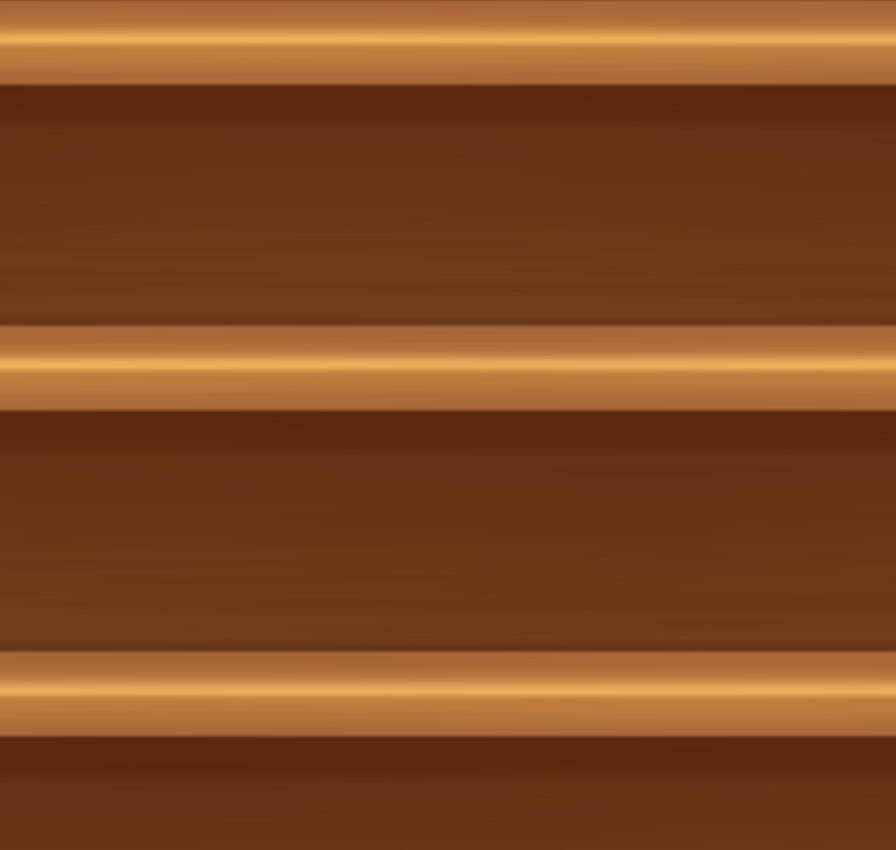
A Shadertoy shader for this texture:

```glsl
const float ROWS = 2.609;          // repeats down the canvas
const float RAIL_HALF = 0.130;     // half rail height, in repeats
const float HIGHLIGHT = 0.123;     // highlight below the rail top
const float EDGE_SOFT = 0.009;
const float SHADOW_END = 0.165;    // share of the panel in shadow
const float PANEL_GRAIN = 0.014;
const float RAIL_GRAIN = 0.010;

const vec3 RAIL_TOP = vec3(0.660, 0.405, 0.220);
const vec3 RAIL_UPPER = vec3(0.740, 0.475, 0.250);
const vec3 RAIL_LOWER = vec3(0.745, 0.485, 0.240);
const vec3 RAIL_BOTTOM = vec3(0.660, 0.410, 0.230);
const vec3 RAIL_SHINE = vec3(0.925, 0.680, 0.360);
const vec3 SHADOW = vec3(0.362, 0.160, 0.063);
const vec3 PANEL_TOP = vec3(0.400, 0.198, 0.083);
const vec3 PANEL_BOTTOM = vec3(0.432, 0.237, 0.102);

// Long horizontal streaks from layered sines, phased per row
float grain(vec2 p, float row) {
    float sum = 0.0;
    float weight = 0.5;
    float freq = 31.0;
    for (int i = 0; i < 4; i++) {
        float phase = row * 2.4 + float(i) * 1.7;
        float bend = 0.9 * sin(p.x * 3.1 + phase) + 0.4 * sin(p.x * 8.3 - phase);
        float patches = 0.65 + 0.35 * sin(p.x * 5.7 + p.y * 13.0 + phase * 2.0);
        sum += weight * patches * sin(p.y * freq + bend + phase);
        weight *= 0.75;
        freq *= 1.73;
    }
    return sum;
}

// Rounded rail, t measured down from its top edge
vec3 railColor(float t) {
    float upper = smoothstep(0.02, HIGHLIGHT, t);
    float lower = smoothstep(HIGHLIGHT + 0.03, 2.0 * RAIL_HALF, t);
    vec3 body = t < HIGHLIGHT ? mix(RAIL_TOP, RAIL_UPPER, upper)
                              : mix(RAIL_LOWER, RAIL_BOTTOM, lower);
    body = mix(body, mix(RAIL_UPPER, RAIL_LOWER, 0.5),
               1.0 - smoothstep(0.0, 0.02, abs(t - HIGHLIGHT)));
    float spread = t < HIGHLIGHT ? 0.030 : 0.016;
    float offset = (t - HIGHLIGHT) / spread;
    return mix(body, RAIL_SHINE, exp(-offset * offset));
}

// Recessed panel, t from 0 under one rail to 1 above the next
vec3 panelColor(float t) {
    vec3 wood = mix(PANEL_TOP, PANEL_BOTTOM, smoothstep(0.2, 0.95, t));
    wood = mix(SHADOW, wood, smoothstep(SHADOW_END - 0.04, SHADOW_END + 0.04, t));
    float crease = smoothstep(0.95, 1.0, t);
    float lip = 1.0 - smoothstep(0.0, 0.035, t);
    return wood * (1.0 - 0.12 * crease - 0.04 * lip);
}

void mainImage(out vec4 fragColor, in vec2 fragCoord) {
    vec2 uv = fragCoord / iResolution.xy;
    float down = (1.0 - uv.y) * ROWS;

    // Cell coordinates, split at rail centres
    float fromRail = down - RAIL_HALF;
    float row = floor(fromRail);
    float cell = fromRail - row;
    float railOffset = fract(fromRail + 0.5) - 0.5;
    float railRow = floor(fromRail + 0.5);
    float panelT = (cell - RAIL_HALF) / (1.0 - 2.0 * RAIL_HALF);

    // Panel with streaks that strengthen toward its foot
    vec3 panel = panelColor(panelT);
    float strength = PANEL_GRAIN * mix(0.2, 1.0, smoothstep(0.2, 0.9, panelT));
    panel += strength * grain(vec2(uv.x, cell), row) * vec3(0.8, 0.9, 0.6);
    panel += 0.004 * sin(uv.x * 4.0 + row * 2.0) * vec3(0.5, 1.0, 0.6);

    // Rail with faint streaks and uneven shine
    vec3 rail = railColor(railOffset + RAIL_HALF);
    rail += RAIL_GRAIN * grain(vec2(uv.x, railOffset * 1.6), railRow + 5.0);
    rail *= 1.0 + 0.008 * sin(uv.x * 5.0 + railRow * 1.9);

    // Soft rail edges
    float soft = max(EDGE_SOFT, ROWS / iResolution.y);
    float railMask = 1.0 - smoothstep(-soft, soft, abs(railOffset) - RAIL_HALF);
    fragColor = vec4(mix(panel, rail, railMask), 1.0);
}
```
